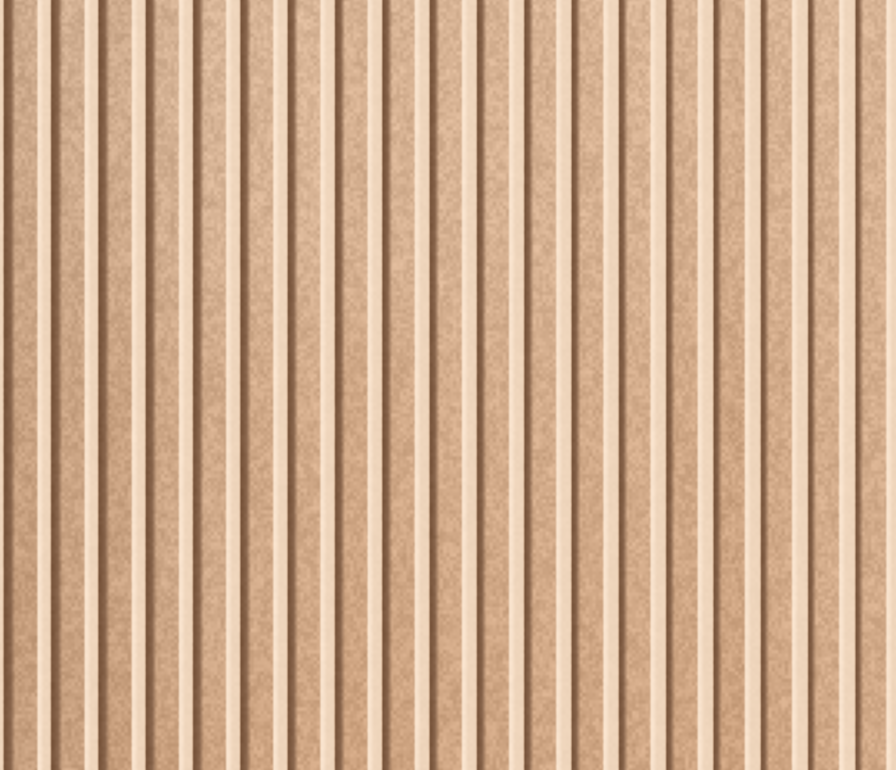
Write a WebGL 2 fragment shader that draws this texture.

```glsl
#version 300 es
precision highp float;

uniform vec2 u_resolution;
out vec4 outColor;

const float SLATS = 19.0;         // repeats across the canvas
const float RIB_START = 0.79;     // left edge of the first rib, in periods
const float WRAP = 0.3;           // the period wraps inside the flat face

const vec3 FACE_LIGHT = vec3(0.84, 0.70, 0.58);
const vec3 FACE_DEEP = vec3(0.79, 0.62, 0.48);
const vec3 RIB = vec3(0.935, 0.835, 0.735);
const vec3 HIGHLIGHT = vec3(0.99, 0.91, 0.83);
const vec3 GROOVE = vec3(0.46, 0.32, 0.22);
const vec3 GROOVE_SOFT = vec3(0.55, 0.41, 0.31);

float hash(vec2 p) {
    vec3 q = fract(vec3(p.xyx) * 0.1031);
    q += dot(q, q.yzx + 33.33);
    return fract((q.x + q.y) * q.z);
}

float noise(vec2 p) {
    vec2 cell = floor(p);
    vec2 f = fract(p);
    f = f * f * (3.0 - 2.0 * f);
    float low = mix(hash(cell), hash(cell + vec2(1, 0)), f.x);
    float high = mix(hash(cell + vec2(0, 1)), hash(cell + vec2(1, 1)), f.x);
    return mix(low, high, f.y);
}

// Soft step centred on an edge
float edge(float at, float x, float blur) {
    return smoothstep(at - blur, at + blur, x);
}

// Fine speckle over broader mottling, centred on zero
float grain(vec2 p) {
    float fine = noise(p * vec2(270.0, 250.0)) - 0.5;
    float coarse = noise(p * vec2(120.0, 95.0) + 17.0) - 0.5;
    return 0.65 * fine + 0.35 * coarse;
}

vec3 faceColor(vec2 uv, vec2 p, float board) {
    float depth = 0.75 - 0.75 * uv.y + 0.3 * (noise(p * 5.0) - 0.5);
    vec3 color = mix(FACE_LIGHT, FACE_DEEP, clamp(depth, 0.0, 1.0));
    float tint = hash(vec2(board, 4.0)) - 0.5;
    color += tint * vec3(0.020, 0.026, 0.030);
    color *= mix(0.97, 1.01, smoothstep(0.0, 0.4, uv.x));
    return color + 0.13 * grain(p);
}

vec3 ribColor(float x, vec2 p, float blur) {
    float glint = edge(0.0, x, blur) * (1.0 - edge(0.10, x, 0.06));
    return mix(RIB, HIGHLIGHT, 0.75 * glint) + 0.025 * grain(p);
}

vec3 grooveColor(float x, float width, vec2 p) {
    vec3 color = mix(GROOVE, GROOVE_SOFT, smoothstep(0.0, width, x));
    return color + 0.04 * grain(p);
}

void main() {
    vec2 uv = gl_FragCoord.xy / u_resolution;
    vec2 p = gl_FragCoord.xy / u_resolution.x;

    // Position within one period, zero at the left edge of the rib
    float along = uv.x * SLATS - RIB_START;
    float x = fract(along + WRAP) - WRAP;
    float board = floor(along - 0.15);
    float blur = max(0.035, 0.75 * SLATS / u_resolution.x);

    // Ribs widen and grooves narrow toward the right
    float ribEnd = mix(0.28, 0.345, uv.x);
    float grooveWidth = mix(0.21, 0.13, uv.x);
    float grooveEnd = ribEnd + grooveWidth;

    // Face, groove and rib in layers
    vec3 color = faceColor(uv, p, board);
    float groove = edge(ribEnd, x, blur) * (1.0 - edge(grooveEnd, x, 0.065));
    float rib = edge(0.0, x, blur) * (1.0 - edge(ribEnd, x, blur));
    color = mix(color, grooveColor(x - ribEnd, grooveWidth, p), groove);

    // The rib covers the face up to the groove's sharp side
    float cover = rib / max(rib + groove, 0.001);
    float nearGroove = step(0.5 * ribEnd, x);
    color = mix(color, ribColor(x, p, blur), mix(rib, cover * step(x, ribEnd + blur), nearGroove));

    outColor = vec4(clamp(color, 0.0, 1.0), 1.0);
}
```
